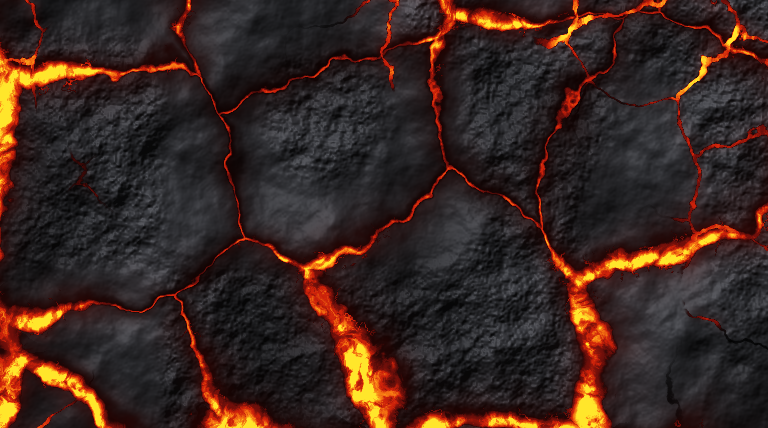
Write a Shadertoy shader that draws this texture.

```glsl
// Cracked plates of dark volcanic rock with glowing lava in the gaps.

const float PLATE_SCALE  = 2.2;    // plates per canvas height
const float VEIN_SCALE   = 4.3;    // cells of the thin secondary cracks
const float THIN_LAVA    = 0.005;  // half width of cool cracks
const float WIDE_LAVA    = 0.044;  // half width of hot cracks
const float GLOW_REACH   = 0.034;
const float BUMP         = 0.12;
const vec3  ROCK         = vec3(0.140, 0.143, 0.155);
const vec3  CHAR         = vec3(0.10, 0.015, 0.015);
const vec3  DEEP_RED     = vec3(0.44, 0.06, 0.04);
const vec3  RED          = vec3(0.80, 0.13, 0.04);
const vec3  ORANGE       = vec3(0.96, 0.45, 0.07);
const vec3  YELLOW       = vec3(1.00, 0.90, 0.17);
const vec3  GLOW         = vec3(0.46, 0.035, 0.015);
const vec3  LIGHT        = vec3(-0.48, 0.67, 0.57);

float hash(vec2 p) {
    return fract(sin(dot(p, vec2(127.1, 311.7))) * 43758.5453);
}

vec2 hash2(vec2 p) {
    return vec2(hash(p), hash(p + 17.3));
}

float noise(vec2 p) {
    vec2 i = floor(p), f = fract(p);
    f = f * f * (3.0 - 2.0 * f);
    vec2 e = vec2(0.0, 1.0);
    return mix(mix(hash(i), hash(i + e.yx), f.x),
               mix(hash(i + e.xy), hash(i + e.yy), f.x), f.y);
}

// Normalised fractal noise; a higher gain gives a rougher result.
float fbm(vec2 p, float gain) {
    float sum = 0.0, total = 0.0, amp = 1.0;
    for (int i = 0; i < 6; i++) {
        sum += amp * noise(p);
        total += amp;
        amp *= gain;
        p = mat2(1.6, 1.2, -1.2, 1.6) * p + 3.7;
    }
    return sum / total;
}

vec2 warp(vec2 p) {
    return vec2(fbm(p, 0.5), fbm(p + 31.7, 0.5)) - 0.5;
}

// Voronoi border: x = distance, yz = direction towards the border.
vec3 border(vec2 p) {
    vec2 cell = floor(p), f = fract(p), nearCell = vec2(0.0), nearVec = vec2(0.0);
    float best = 9.0;
    for (int y = -1; y <= 1; y++)
    for (int x = -1; x <= 1; x++) {
        vec2 g = vec2(x, y);
        vec2 r = g + 0.1 + 0.8 * hash2(cell + g) - f;
        if (dot(r, r) < best) { best = dot(r, r); nearCell = g; nearVec = r; }
    }
    vec3 edge = vec3(9.0, 0.0, 0.0);
    for (int y = -2; y <= 2; y++)
    for (int x = -2; x <= 2; x++) {
        vec2 g = nearCell + vec2(x, y);
        vec2 r = g + 0.1 + 0.8 * hash2(cell + g) - f;
        vec2 gap = r - nearVec;
        if (dot(gap, gap) > 0.0001) {
            vec2 dir = normalize(gap);
            float d = dot(0.5 * (nearVec + r), dir);
            if (d < edge.x) edge = vec3(d, dir);
        }
    }
    return edge;
}

vec3 lavaColor(float t) {
    vec3 c = mix(CHAR, DEEP_RED, smoothstep(0.04, 0.22, t));
    c = mix(c, RED, smoothstep(0.22, 0.42, t));
    c = mix(c, ORANGE, smoothstep(0.42, 0.64, t));
    return mix(c, YELLOW, smoothstep(0.62, 0.85, t));
}

vec3 rockColor(vec2 p) {
    float gain = mix(0.38, 0.58, smoothstep(0.35, 0.65, noise(p * 4.0 + 8.0)));
    vec2 e = vec2(0.003, 0.0), q = p * 5.0;
    float h = fbm(q, gain);
    vec2 slope = vec2(fbm(q + 5.0 * e.xy, gain), fbm(q + 5.0 * e.yx, gain)) - h;
    vec3 n = normalize(vec3(-slope * BUMP / e.x, 1.0));
    float diffuse = max(dot(n, LIGHT), 0.0) / LIGHT.z;
    float sheen = pow(max(dot(n, normalize(LIGHT + vec3(0.0, 0.0, 1.0))), 0.0), 24.0);
    float tone = mix(0.6, 1.3, noise(p * 3.1 + 4.0)) * mix(0.7, 1.3, h);
    return (ROCK * mix(0.2, 1.0, diffuse) + 0.07 * sheen) * tone;
}

void mainImage(out vec4 fragColor, in vec2 fragCoord) {
    vec2 p = fragCoord / iResolution.y;
    float px = 1.0 / iResolution.y;

    // Main cracks: lower lips are crisp, upper walls ragged and dark.
    vec2 bend = 0.26 * warp(p * 3.0) + 0.035 * warp(p * 17.0);
    vec3 edge = border((p + bend) * PLATE_SCALE + 5.0);
    float d = edge.x / PLATE_SCALE;
    float lip = smoothstep(-0.4, 0.4, edge.z);
    float heat = smoothstep(0.18, 0.82, noise(p * 2.7 + 2.0));
    float width = mix(THIN_LAVA, WIDE_LAVA, heat * heat) * mix(1.25, 0.85, lip);

    // Streaky flames set the temperature inside the cracks.
    vec2 streak = mat2(0.9, 0.4, -0.4, 0.9) * p * vec2(30.0, 15.0);
    float flame = smoothstep(0.24, 0.76, fbm(streak + 5.0 * warp(p * 9.0), 0.62));
    float x = min(d / width, 1.0);
    float temp = mix(0.42, 1.12, heat) * mix(pow(1.0 - x, 1.5), 1.0 - x * x * x, lip);
    temp *= mix(0.3, 1.25, flame);

    // Thin secondary cracks, partly molten and fading in and out.
    vec2 veinBend = 0.16 * warp(p * 5.0 + 9.0) + 0.03 * warp(p * 24.0);
    float v = border((p + veinBend) * VEIN_SCALE + 40.0).x / VEIN_SCALE;
    float veinMask = smoothstep(0.48, 0.66, noise(p * 3.4 + 21.0));
    float veinHeat = smoothstep(0.5, 0.8, noise(p * 3.0 + 52.0)) * veinMask;
    float veinWidth = 0.0015 + 0.004 * veinHeat * flame;
    float vein = 1.0 - smoothstep(veinWidth, veinWidth + 1.5 * px, v);
    temp = max(temp, vein * veinHeat * mix(0.3, 0.85, flame));

    // Web of embers near the hot cracks.
    float halo = exp(-d / GLOW_REACH) * mix(0.2, 1.0, heat);
    float web = 1.0 - smoothstep(0.004, 0.022, abs(fbm(p * 11.0 + 70.0, 0.6) - 0.5));
    temp = max(temp, web * smoothstep(0.1, 0.5, halo) * flame * 0.6);

    // Rock, darkened by hairlines, crack walls and rounded rims.
    vec3 color = rockColor(p);
    color *= 1.0 - 0.75 * vein * veinMask;
    color *= mix(0.45, 1.0, smoothstep(0.0, 0.075, d));
    float wall = smoothstep(0.5 * width, 1.5 * width + 0.016, d);
    color *= mix(0.15, 1.0, mix(wall, smoothstep(0.002, 0.010, d), lip));

    color += GLOW * (halo * 0.75 + 0.3 * veinHeat * exp(-v / 0.014));
    color = mix(color, lavaColor(temp), smoothstep(0.02, 0.12, temp));
    fragColor = vec4(clamp(color, 0.0, 1.0), 1.0);
}
```
